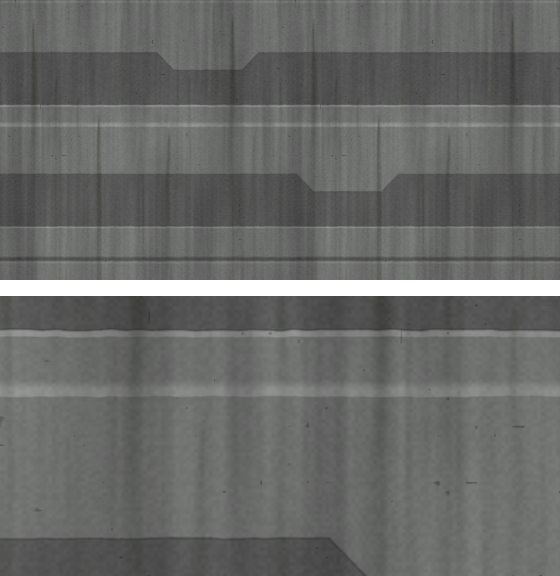
Top: the whole. Bottom: its middle third, enlarged.
Give the GLSL for this texture, as a Shadertoy shader.

```glsl
// Weathered grey wall panels: two dark bands with a trapezoid notch, pale
// ridges and a groove, built from distance functions. Vertical streaks,
// drips and grain use sine-hash noise that repeats twice across the canvas.

float hash(vec2 p) {
    return fract(sin(dot(p, vec2(127.1, 311.7))) * 43758.5453);
}

// Value noise whose lattice wraps in x after "period" cells
float noise(vec2 p, float period) {
    vec2 i = floor(p), f = fract(p);
    f = f * f * (3.0 - 2.0 * f);
    float x0 = mod(i.x, period), x1 = mod(i.x + 1.0, period);
    return mix(mix(hash(vec2(x0, i.y)), hash(vec2(x1, i.y)), f.x),
               mix(hash(vec2(x0, i.y + 1.0)), hash(vec2(x1, i.y + 1.0)), f.x), f.y);
}

// Streaks stretched along y; x and y are cell counts per canvas height
float streak(vec2 p, float cellsX, float cellsY) {
    return noise(p * vec2(cellsX, cellsY) + vec2(0.0, cellsX), cellsX) - 0.5;
}

// Soft-edged horizontal line of a given half width
float line(float d, float halfWidth, float soft) {
    return 1.0 - smoothstep(halfWidth - soft, halfWidth + soft, abs(d));
}

// Signed distance to a dark band with a notch cut into its top edge
float bandDistance(vec2 p, float top, float center) {
    float side = abs(mod(p.x - center + 1.0, 2.0) - 1.0);
    float notch = max(p.y - top - 0.0625, (side - 0.182 + 0.96 * (p.y - top)) * 0.72);
    return max(max(top - p.y, -notch), p.y - top - 0.186);
}

// Darkening from evenly spread drips, each fading down from its own start
float drips(vec2 p) {
    float sum = 0.0;
    for (int i = 0; i < 12; i++) {
        float k = float(i), strong = i % 3 == 0 ? 1.0 : 0.45;
        float x = 0.117 + k * 0.08 + 0.02 * (hash(vec2(k, 3.0)) - 0.5) * step(0.5, k);
        float start = i == 0 ? 0.06 : 0.5 * hash(vec2(k, 8.0));
        float wander = 0.008 * (noise(vec2(k, p.y * 9.0), 64.0) - 0.5);
        float dx = abs(fract(p.x - x + wander + 0.5) - 0.5);
        float width = mix(0.004, 0.012, smoothstep(0.0, 0.4, p.y - start));
        float fade = smoothstep(start, start + 0.05, p.y) * exp(-2.2 * max(p.y - start, 0.0));
        sum += strong * fade * exp(-dx * dx / (width * width));
    }
    return sum;
}

void mainImage(out vec4 fragColor, in vec2 fragCoord) {
    // x runs 0..2 to the right, y runs 0..1 downward
    vec2 p = fragCoord / iResolution.xy * vec2(2.0, 1.0);
    p.y = 1.0 - p.y;
    float px = 1.0 / iResolution.y;

    // Slightly worn edges
    vec2 q = p;
    q.y += 0.002 * (noise(p * vec2(60.0, 40.0), 60.0) - 0.5);

    // Concrete base
    vec3 color = vec3(0.432, 0.438, 0.432);

    // Notched bands with a thin dark outline
    float band = min(bandDistance(q, 0.188, 0.742), bandDistance(q, 0.622, 1.241));
    color *= mix(1.0, 0.765, 1.0 - smoothstep(-px, px, band));
    color *= 1.0 - 0.17 * line(band, 0.0015, px);

    // Pale ridges
    float ridge = 0.65 * line(q.y - 0.007, 0.003, px)
                + line(q.y - 0.378, 0.004, px)
                + 0.9 * line(q.y - 0.811, 0.0035, px);
    ridge += smoothstep(0.432, 0.446, q.y) * (1.0 - smoothstep(0.453 - px, 0.453 + px, q.y)) * 0.9;
    color += 0.115 * ridge * (0.8 + 0.5 * streak(p, 24.0, 2.0));

    // Groove with a lit lower lip
    color *= 1.0 - 0.27 * line(q.y - 0.925, 0.007, 1.5 * px);
    color += 0.05 * line(q.y - 0.937, 0.0035, px);

    // Vertical weathering, broad to fine
    float wear = 0.16 * streak(p, 5.0, 1.5) + 0.13 * streak(p, 19.0, 2.0)
               + 0.12 * streak(p, 57.0, 2.5) + 0.09 * streak(p, 131.0, 4.0);
    wear += 0.05 * (noise(p * vec2(14.0, 14.0), 14.0) - 0.5);
    color *= 1.0 + wear;

    // Broad grime and olive-brown drips
    float grimeX = abs(fract(p.x - 0.07 + 0.5) - 0.5);
    color *= 1.0 - 0.1 * exp(-grimeX * grimeX / 0.006);
    color *= 1.0 - min(drips(p), 1.0) * vec3(0.24, 0.23, 0.28);

    // Fine grain and rare pits
    float grain = noise(p * 230.0, 230.0) - 0.5;
    color += 0.035 * grain;
    color *= 1.0 - 0.25 * smoothstep(0.95, 1.0, noise(p * 90.0 + 7.0, 90.0));

    fragColor = vec4(color, 1.0);
}
```
